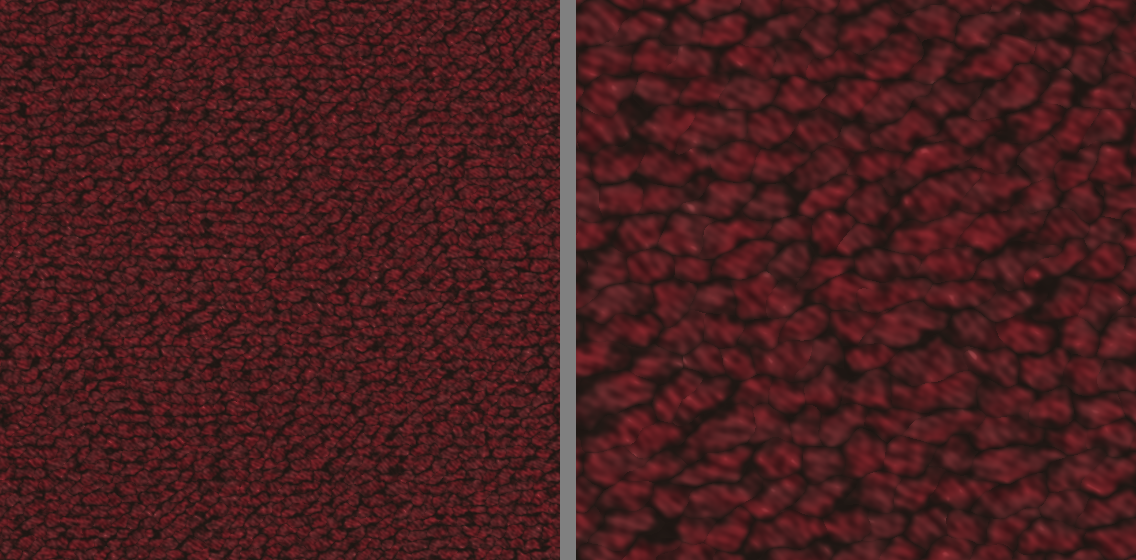
Left, the full canvas; right, a detail of the centre.
Reproduce this texture procedurally as a WebGL 2 fragment shader.

```glsl
#version 300 es
precision highp float;
// Dark red woven cloth: rows of slanted, fibrous yarn loops with black gaps.

uniform vec2 u_resolution;
out vec4 fragColor;

vec2 hash2(vec2 p) {
    vec3 q = fract(p.xyx * vec3(0.1031, 0.1030, 0.0973));
    q += dot(q, q.yzx + 33.33);
    return fract((q.xx + q.yz) * q.zy);
}

float cornerDot(vec2 corner, vec2 offset) {
    float angle = 6.2832 * hash2(corner).x;
    return dot(vec2(cos(angle), sin(angle)), offset);
}

// Gradient noise, roughly -0.7 to 0.7
float noise(vec2 p) {
    vec2 i = floor(p), f = fract(p);
    vec2 w = f * f * f * (f * (f * 6.0 - 15.0) + 10.0);
    vec2 e = vec2(1.0, 0.0);
    return mix(mix(cornerDot(i, f), cornerDot(i + e, f - e), w.x),
               mix(cornerDot(i + e.yx, f - e.yx), cornerDot(i + 1.0, f - 1.0), w.x), w.y);
}

mat2 rotation(float a) {
    return mat2(cos(a), -sin(a), sin(a), cos(a));
}

// Height of the topmost loop in x, its random values in yz
vec3 weave(vec2 uv) {
    const float shear = 0.8;
    vec2 p = uv * vec2(34.0, 50.0);
    p += vec2(0.8 * noise(uv * 9.0), 0.5 * noise(uv * 7.0 + 40.0));
    p += vec2(0.5, 0.4) * noise(uv * 24.0 + 11.0);
    p += vec2(0.3 * noise(uv * 62.0 + 31.0), 0.42 * noise(uv * 55.0 + 63.0));
    p.x -= shear * p.y;

    float lean = 0.33 + 0.4 * noise(uv * 6.0 + 70.0);
    vec3 top = vec3(-1.0, 0.5, 0.5);
    for (int j = -1; j <= 1; j++) {
        for (int i = -1; i <= 1; i++) {
            vec2 id = floor(p) + vec2(i, j);
            vec2 rnd = hash2(id + 200.0);
            vec2 size = hash2(id + 317.0);
            vec2 d = p - id - 0.5 - (rnd - 0.5) * vec2(0.36, 0.14);
            d.x = (d.x + shear * d.y) * 1.47;
            d = rotation(lean + (size.x - 0.5) * 0.3) * d;
            d /= vec2(0.92 + 0.22 * size.y, 0.53 + 0.1 * rnd.x);
            float height = 1.0 - dot(d, d);
            if (height > top.x) top = vec3(height, rnd.y, size.x);
        }
    }
    return top;
}

void main() {
    vec2 uv = gl_FragCoord.xy / u_resolution.y;
    vec3 loop = weave(uv);

    // Thin strands twisting down to the right across each loop
    vec2 along = rotation(-0.6 + 0.5 * (loop.z - 0.5)) * uv;
    float strands = noise(along * vec2(75.0, 190.0) + loop.y * 9.0);
    float fuzz = noise(uv * 150.0 + 90.0);
    float clumps = noise(uv * vec2(58.0, 92.0) + 17.0);

    // Rounded loops whose ragged edges sink into narrow shadows
    float height = loop.x + 0.42 * clumps + 0.3 * fuzz + 0.2 * strands;
    float body = smoothstep(-0.12, 1.02, height);

    // Yarn colour varies from muted wine to clear red
    float redness = smoothstep(0.1, 0.9, 0.3 + 0.4 * loop.y + 0.9 * noise(uv * vec2(36.0, 60.0) + 25.0));
    vec3 yarn = mix(vec3(0.335, 0.137, 0.145), vec3(0.39, 0.112, 0.13), redness);
    vec3 color = mix(vec3(0.122, 0.09, 0.077), yarn, body);

    // Strand relief, slightly uneven dye and a few pale hairs
    float relief = 0.5 * strands + 0.25 * fuzz + 0.08 * (loop.z - 0.5);
    color *= 1.0 + relief * mix(0.3, 1.0, body);
    color *= 1.0 + 0.06 * noise(uv * 3.0 + 5.0);
    float hairs = smoothstep(0.36, 0.6, strands) * smoothstep(0.1, 0.4, fuzz);
    color += vec3(0.10, 0.07, 0.07) * hairs * body;

    fragColor = vec4(color, 1.0);
}
```
